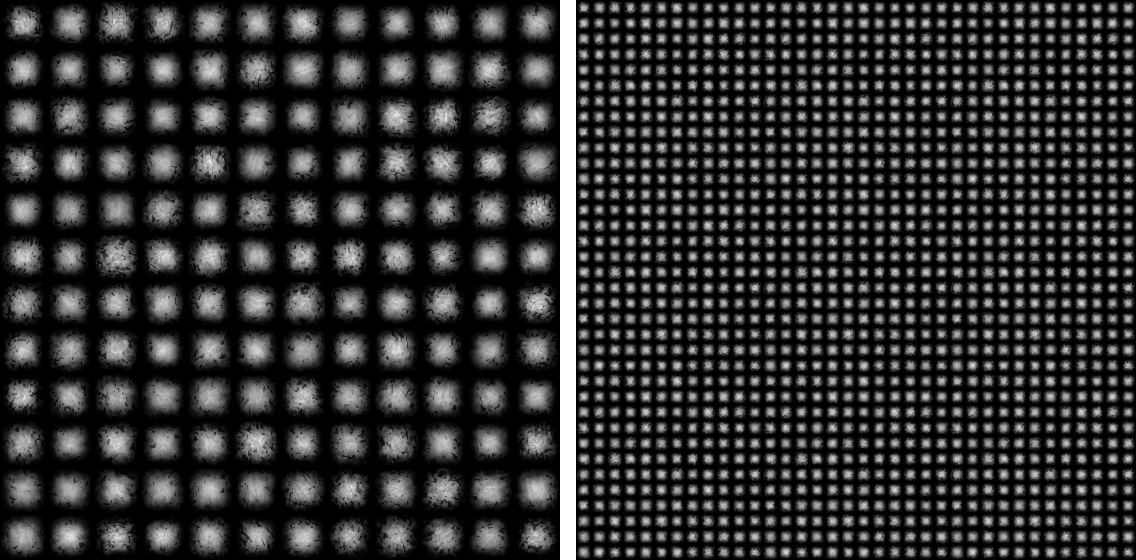
Left: one tile. Right: repeated 3 by 3.
A three.js fragment shader for this pattern:

```glsl
// A 12 by 12 grid of soft, worn grey pads glowing on black.
// Each pad is a blurred superellipse; its edge is frayed, its face streaked and
// speckled by noise seeded per cell, fading to black before the cell border.

#define REPEATS 12.0
#define PEAK 0.73
#define CORE 0.035
#define REACH 0.475
#define SQUARENESS 3.2
#define SIZE_VARIATION 0.16
#define LIGHT_VARIATION 0.16
#define FRAY 0.15
#define STREAK 0.30
#define GRAIN 0.24
#define SPECKS 0.75

varying vec2 vUv;

float hash(vec2 p) {
  vec3 q = fract(vec3(p.xyx) * 0.1031);
  q += dot(q, q.yzx + 33.33);
  return fract((q.x + q.y) * q.z);
}

float noise(vec2 p) {
  vec2 i = floor(p), f = fract(p);
  f = f * f * (3.0 - 2.0 * f);
  return mix(mix(hash(i), hash(i + vec2(1.0, 0.0)), f.x),
             mix(hash(i + vec2(0.0, 1.0)), hash(i + vec2(1.0, 1.0)), f.x), f.y);
}

float fbm(vec2 p) {
  float sum = 0.0, weight = 0.533;
  for (int i = 0; i < 4; i++) {
    sum += weight * noise(p);
    p = mat2(1.6, 1.2, -1.2, 1.6) * p + 17.3;
    weight *= 0.5;
  }
  return sum;
}

mat2 rotation(float angle) {
  float c = cos(angle), s = sin(angle);
  return mat2(c, s, -s, c);
}

// Distance from the pad centre, round to square by exponent
float superellipse(vec2 p) {
  vec2 a = pow(abs(p) + 0.0001, vec2(SQUARENESS));
  return pow(a.x + a.y, 1.0 / SQUARENESS);
}

float pad(vec2 p, vec2 cell) {
  // Character of this pad
  float size = 1.0 + SIZE_VARIATION * (hash(cell + 3.7) - 0.5);
  float light = 1.0 + LIGHT_VARIATION * (hash(cell + 41.2) - 0.5);
  float wear = hash(cell + 73.9);
  wear *= wear;
  vec2 seed = 60.0 * vec2(hash(cell + 11.3), hash(cell + 27.1)) + 80.0;

  // Frayed, uneven outline
  float frayed = fbm(p * 9.0 + seed) - 0.5;
  float lopsided = noise(p * 3.0 + seed.yx) - 0.5;
  float d = superellipse(p) / size;
  d += (FRAY * frayed * (0.7 + 0.6 * wear) + 0.05 * lopsided) * smoothstep(0.05, 0.3, d);
  float glow = 1.0 - smoothstep(CORE, REACH, d);

  // Brushed streaks along a bent direction, and fine grain
  vec2 bent = p + 0.12 * vec2(lopsided, frayed);
  vec2 brushed = rotation(6.2832 * hash(cell + 91.4)) * bent;
  float streak = fbm(brushed * vec2(5.0, 17.0) + seed) - 0.5;
  float grain = noise(p * 24.0 + seed.yx) - 0.5;
  float face = 1.0 + STREAK * streak + GRAIN * grain * (0.5 + wear);

  // Dark specks, denser towards the rim and on worn pads
  float flecks = noise(brushed * vec2(17.0, 25.0) + seed + 9.0);
  flecks = 0.65 * flecks + 0.35 * fbm(p * 7.0 + seed + 31.0);
  float rim = smoothstep(0.04, 0.36, d);
  float limit = 0.78 - 0.16 * rim - 0.10 * wear;
  float specks = SPECKS * smoothstep(limit, limit + 0.12, flecks) * (0.35 + 0.65 * rim);

  // Fade out before the cell border
  float border = 1.0 - smoothstep(0.44, 0.495, max(abs(p.x), abs(p.y)));
  return PEAK * light * glow * face * (1.0 - specks) * border;
}

void main() {
  vec2 grid = vUv * REPEATS;
  vec2 cell = mod(floor(grid), REPEATS);
  float grey = pad(fract(grid) - 0.5, cell);
  gl_FragColor = vec4(vec3(clamp(grey, 0.0, 1.0)), 1.0);
}
```
